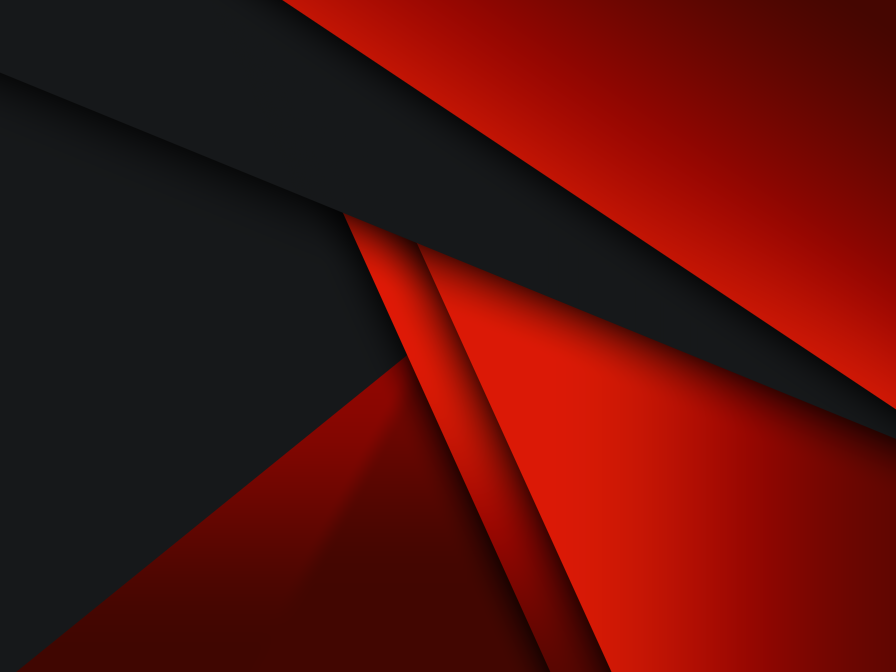
Give the GLSL for this background, as a Shadertoy shader.

```glsl
// Overlapping diagonal sheets in charcoal and glowing red.
// Each sheet is a half-plane bounded by a line; layers are painted back to
// front, with a soft shadow cast beyond each raised edge.

#define CHARCOAL vec3(0.085, 0.093, 0.100)
#define ASPECT (4.0 / 3.0)
#define BAND_SHADOW 0.085
#define TOP_SHADOW 0.060
#define STRIP_SHADOW 0.060
#define PANEL_SHADOW 0.075
#define SHADOW_DEPTH 0.62

// Signed distance to the line a-b, positive on its left side.
float side(vec2 p, vec2 a, vec2 b) {
    vec2 d = normalize(b - a);
    return d.x * (p.y - a.y) - d.y * (p.x - a.x);
}

// Antialiased coverage of a half-plane.
float cover(float d) {
    float pixel = 1.0 / iResolution.y;
    return smoothstep(-0.7 * pixel, 0.7 * pixel, d);
}

// Darkening at a distance outside a raised edge.
float shadow(float d, float width) {
    float k = clamp(1.0 - d / width, 0.0, 1.0);
    return 1.0 - SHADOW_DEPTH * k * k;
}

// Red ramp: deep maroon warming to scarlet as the level rises.
vec3 red(float level) {
    float warm = smoothstep(0.55, 0.87, level);
    return vec3(level, 0.025 + 0.075 * warm, 0.004 + 0.018 * warm);
}

void mainImage(out vec4 fragColor, in vec2 fragCoord) {
    vec2 p = fragCoord / iResolution.xy * vec2(ASPECT, 1.0);

    // Edges of the sheets
    float top   = side(p, vec2(0.420, 1.000), vec2(1.333, 0.391));
    float band  = side(p, vec2(0.000, 0.892), vec2(1.333, 0.347));
    float strip = side(p, vec2(0.510, 0.684), vec2(0.819, 0.000));
    float panel = side(p, vec2(0.620, 0.639), vec2(0.910, 0.000));
    float wedge = -side(p, vec2(0.024, 0.000), vec2(0.604, 0.470));
    float fold  = side(p, vec2(0.616, 0.427), vec2(0.385, 0.000));

    // Folded wedge over the charcoal base
    float leftFace = mix(0.25, 0.56, smoothstep(0.02, 0.46, p.y));
    float rightFace = mix(0.26, 0.46, smoothstep(0.12, 0.46, p.y));
    float wedgeLevel = mix(leftFace, rightFace, smoothstep(-0.025, 0.012, fold));
    vec3 color = mix(CHARCOAL, red(wedgeLevel), cover(wedge));
    color *= shadow(-strip, STRIP_SHADOW);

    // Narrow strip, fading toward the bottom
    float stripLevel = mix(0.32, 0.87, smoothstep(-0.08, 0.50, p.y));
    vec3 stripColor = red(stripLevel) * shadow(-panel, PANEL_SHADOW);
    color = mix(color, stripColor, cover(strip));

    // Broad panel, fading toward the right
    float panelLevel = mix(0.86, 0.36, smoothstep(0.80, 1.40, p.x));
    color = mix(color, red(panelLevel), cover(panel));

    // Charcoal band and the shadow below it
    color *= shadow(-band, BAND_SHADOW);
    color = mix(color, CHARCOAL * shadow(-top, TOP_SHADOW), cover(band));

    // Upper sheet, brightest along its lower edge
    float topLevel = 0.27 + 0.49 * pow(1.0 - clamp(top / 0.47, 0.0, 1.0), 1.25);
    topLevel += 0.05 * smoothstep(0.9, 1.333, p.x) * smoothstep(0.2, 0.0, top);
    color = mix(color, red(topLevel), cover(top));

    fragColor = vec4(color, 1.0);
}
```
